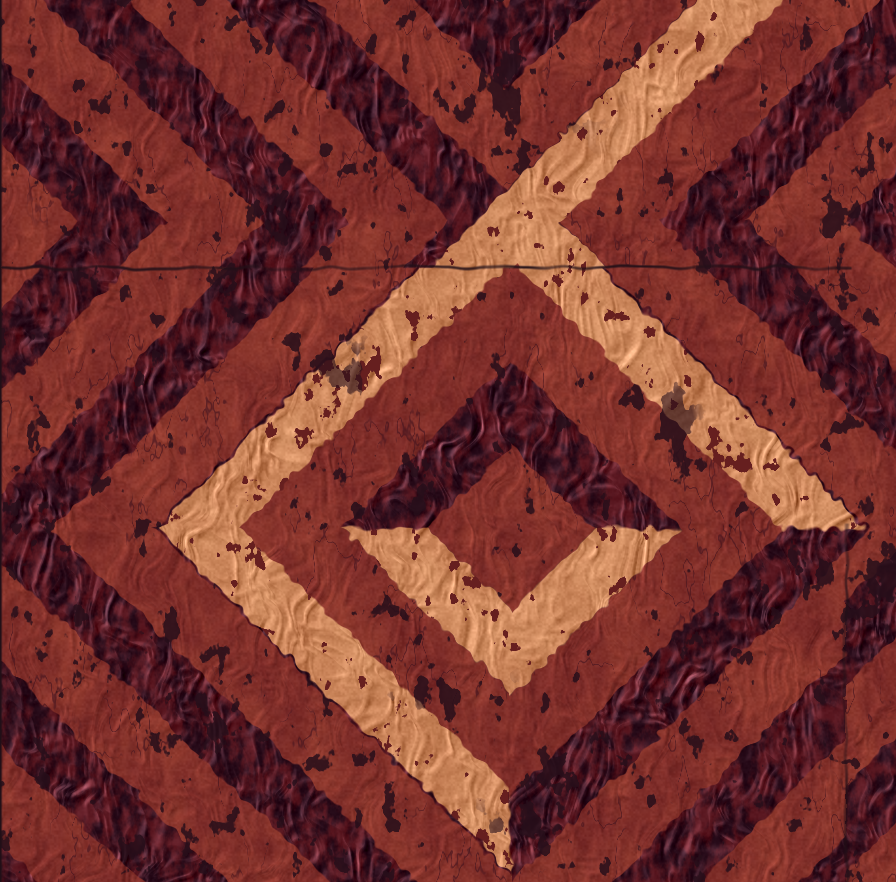
This pattern is drawn by a WebGL 1 fragment shader. Its source:

```glsl
precision highp float;
uniform vec2 u_resolution;

const float SOFT = 0.012;
const float SEAM_Y = 2.30;

float hash(vec2 p) {
  p = fract(p * vec2(0.1031, 0.1137));
  p += dot(p, p.yx + 33.33);
  return fract((p.x + p.y) * p.x * 17.0);
}

float noise(vec2 p) {
  vec2 i = floor(p), f = fract(p);
  f = f * f * (3.0 - 2.0 * f);
  return mix(mix(hash(i), hash(i + vec2(1, 0)), f.x),
             mix(hash(i + vec2(0, 1)), hash(i + vec2(1, 1)), f.x), f.y);
}

float fbm(vec2 p) {
  float sum = 0.0, amp = 0.53;
  for (int i = 0; i < 4; i++) {
    sum += amp * noise(p);
    p = mat2(1.6, 1.2, -1.2, 1.6) * p + 7.3;
    amp *= 0.5;
  }
  return sum;
}

// Crumpled relief with mostly upright folds
float relief(vec2 p) {
  p += 0.30 * vec2(noise(p * 3.0), noise(p * 3.0 + 19.0));
  p.x += 0.10 * noise(p * 8.0 + 5.0);
  float broad = 1.0 - abs(2.0 * noise(p * vec2(8.0, 3.2)) - 1.0);
  float fine = 1.0 - abs(2.0 * noise(p * vec2(19.0, 8.0) + 4.0) - 1.0);
  return broad + 0.55 * fine;
}

float inside(float d) { return 1.0 - smoothstep(-SOFT, SOFT, d); }

float strip(float x, float lo, float hi) {
  return inside(abs(x - 0.5 * (lo + hi)) - 0.5 * (hi - lo));
}

float stripes(float x, float start, float width, float period) {
  float m = mod(x - start - 0.5 * width + 0.5 * period, period);
  return inside(abs(m - 0.5 * period) - 0.5 * width);
}

float spot(vec2 p, vec2 center, vec2 size) {
  vec2 o = (p - center) / size;
  return exp(-dot(o, o));
}

// x = dark inlay, y = gold inlay, above the horizontal seam
vec2 upperTile(vec2 p) {
  float u = p.x + p.y, v = p.x - p.y;
  float e = abs(p.x - 4.33) - abs(p.y - 1.90);
  float gold = max(strip(u, 5.98, 6.72), strip(v, 2.16, 2.90) * inside(5.98 - u));
  return vec2(stripes(e, -0.26, 0.74, 1.59), gold);
}

// Concentric diamonds below the seam
vec2 lowerTile(vec2 p) {
  vec2 o = p - vec2(4.38, 4.54);
  float d = abs(o.x) + abs(o.y) * (o.x < 0.0 && o.y > 0.0 ? 1.03 : 1.01);
  d += 0.45 * step(7.25, p.x) * step(4.75, p.y);
  float below = inside(-o.y), left = inside(o.x);
  float gold = max(strip(d, 0.72, 1.46) * below,
                   strip(d, 2.32, 3.04) * max(1.0 - below, left));
  return vec2(stripes(d, 0.72, 0.74, 1.61), gold);
}

// Worn places that gather extra pits
float wear(vec2 p) {
  float w = spot(p, vec2(5.78, 3.68), vec2(0.16, 0.32)) * 1.5;
  w = max(w, spot(p, vec2(2.95, 3.20), vec2(0.30, 0.22)));
  w = max(w, spot(p, vec2(4.65, 7.15), vec2(0.50, 0.25)));
  w = max(w, spot(p, vec2(3.85, 5.95), vec2(0.40, 0.16)));
  w = max(w, spot(p, vec2(4.45, 0.75), vec2(0.50, 0.40)));
  w = max(w, spot(p, vec2(7.40, 4.95), vec2(0.35, 0.30)));
  return max(w, spot(p, vec2(1.80, 6.30), vec2(0.40, 0.15)));
}

void main() {
  vec2 uv = gl_FragCoord.xy / u_resolution;
  vec2 p = vec2(uv.x, 1.0 - uv.y) * vec2(7.68, 7.58);

  // Slightly ragged inlay edges
  vec2 ragged = p + 0.06 * (vec2(noise(p * 14.0), noise(p * 14.0 + 31.0)) - 0.5);
  vec2 inlay = mix(lowerTile(ragged), upperTile(ragged), inside(p.y - SEAM_Y));

  float light = relief(p + vec2(0.025, 0.03)) - relief(p);
  float cloud = smoothstep(0.25, 0.78, fbm(p * vec2(3.2, 2.4)));
  float mottle = fbm(p * vec2(13.0, 8.0) + 3.0);
  float grain = noise(p * 55.0) - 0.5;
  float damage = wear(p);

  // Red cork with thin upright cracks
  vec3 cork = mix(vec3(0.45, 0.145, 0.145), vec3(0.59, 0.245, 0.19), 0.5 * (cloud + mottle));
  cork += light * vec3(0.12, 0.07, 0.06) + grain * 0.045;
  float vein = abs(fbm(p * vec2(5.0, 2.2) + 11.0) - 0.5);
  float crack = (1.0 - smoothstep(0.0, 0.018, vein)) * smoothstep(0.45, 0.65, noise(p * 2.7 + 8.0));
  cork = mix(cork, vec3(0.27, 0.08, 0.12), 0.65 * crack);

  // Dark inlay with pale glancing folds
  vec3 dark = mix(vec3(0.15, 0.04, 0.095), vec3(0.36, 0.10, 0.135), smoothstep(0.25, 0.75, mottle));
  dark += max(light, 0.0) * vec3(0.36, 0.25, 0.27) + min(light, 0.0) * 0.10 + grain * 0.03;

  // Gold leaf with embossed creases
  vec3 gold = mix(vec3(0.74, 0.46, 0.30), vec3(0.86, 0.60, 0.42), 0.5 * (cloud + mottle));
  gold += light * vec3(0.22, 0.21, 0.20) + grain * 0.07;
  float chip = smoothstep(0.69, 0.72, fbm(p * vec2(9.0, 7.0) + 40.0) + 0.16 * damage);
  gold = mix(gold, vec3(0.40, 0.12, 0.12), chip);

  vec3 color = mix(cork, dark, inlay.x);
  color = mix(color, gold, inlay.y);

  // Pits, scattered and clustered
  float pit = smoothstep(0.69, 0.74, fbm(p * vec2(7.5, 5.5) + 70.0) + 0.24 * damage);
  color = mix(color, vec3(0.15, 0.055, 0.10), pit * mix(0.85, 0.6 * min(1.0, damage * 2.0), inlay.y));

  // Tile joints and the left border
  float wobble = 0.04 * (noise(p * 6.0) - 0.5);
  float joint = strip(p.y + wobble, SEAM_Y - 0.012, SEAM_Y + 0.012) * inside(p.x - 7.3);
  joint = max(joint, 0.7 * strip(p.x + wobble, 7.24, 7.265) * inside(4.5 - p.y));
  joint *= 0.4 + 0.6 * noise(p * 4.0);
  joint = max(joint, inside(p.x - 0.015));
  color = mix(color, vec3(0.13, 0.06, 0.09), joint);

  gl_FragColor = vec4(clamp(color, 0.0, 1.0), 1.0);
}
```
